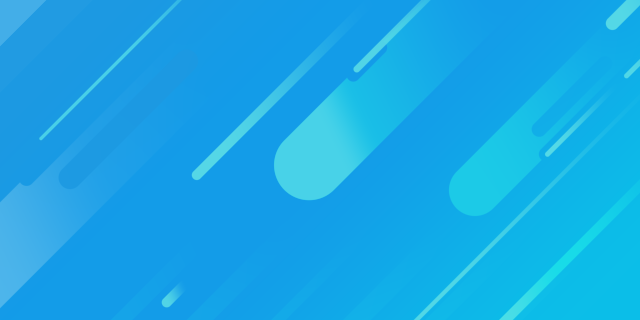
This background is drawn by a Shadertoy shader. Its source:

```glsl
// Diagonal rounded streaks of cyan light over a blue gradient.
#define DEEP vec3(0.075, 0.610, 0.910)
#define SHADE vec3(0.110, 0.600, 0.885)
#define TEAL vec3(0.045, 0.745, 0.910)
#define CYAN vec3(0.110, 0.795, 0.905)
#define BRIGHT vec3(0.290, 0.825, 0.910)
#define MINT vec3(0.360, 0.870, 0.900)
#define PALE vec3(0.370, 0.740, 0.925)
#define FADE_SKEW 0.35

const vec2 DIR = vec2(0.70710678);
const vec2 SIDE = vec2(-0.70710678, 0.70710678);

// Soft step whose width is one canvas pixel
float edge(float d) {
    float w = 0.75 / iResolution.y;
    return 1.0 - smoothstep(-w, w, d);
}

// Coverage of a rounded bar that rises to the right from its start
float pill(vec2 p, vec2 start, float len, float radius) {
    vec2 q = vec2(dot(p - start, DIR), dot(p - start, SIDE));
    q.x -= clamp(q.x, 0.0, len);
    return edge(length(q) - radius);
}

// Bar whose light holds until fade.x and is gone at fade.y
void streak(inout vec3 col, vec2 p, vec2 start, float radius,
            vec2 fade, vec3 tint, float opacity) {
    vec2 q = p - start;
    float t = dot(q, DIR) - FADE_SKEW * dot(q, SIDE);
    float light = 1.0 - smoothstep(fade.x, fade.y, t);
    col = mix(col, tint, opacity * light * pill(p, start, 4.0, radius));
}

// Gradient across the diagonal lanes, with flat steps in the upper left
vec3 background(vec2 p) {
    float lane = p.x + 1.0 - p.y;
    vec3 col = mix(SHADE, DEEP, smoothstep(0.3, 1.1, lane));
    col = mix(col, TEAL, smoothstep(1.45, 2.85, lane));
    col = mix(col, PALE, 0.07 * edge(lane - 0.29));
    col = mix(col, PALE, 0.55 * edge(lane - 0.145));
    return col;
}

void mainImage(out vec4 fragColor, in vec2 fragCoord) {
    vec2 p = fragCoord / iResolution.y;
    vec3 base = background(p);
    vec3 col = base;

    // Faint lanes rising from the lower edge
    for (int i = 0; i < 6; i++) {
        float k = float(i);
        vec2 start = vec2(0.32 + 0.245 * k, -0.06);
        float radius = 0.024 + 0.008 * sin(k * 2.4);
        streak(col, p, start, radius, vec2(0.0, 0.5), CYAN, 0.20);
    }

    // Wide pale band on the left with its recesses
    streak(col, p, vec2(-0.10, 0.102), 0.117, vec2(0.08, 0.62), PALE, 0.72);
    streak(col, p, vec2(-0.10, 0.102), 0.117, vec2(0.50, 1.05), PALE, 0.15);
    col = mix(col, base, pill(p, vec2(0.083, 0.443), 0.75, 0.024));
    col = mix(col, SHADE, 0.9 * pill(p, vec2(0.219, 0.445), 0.515, 0.036));
    col = mix(col, base, 0.8 * pill(p, vec2(0.655, 0.732), 0.20, 0.024));
    streak(col, p, vec2(0.128, 0.567), 0.0052, vec2(0.35, 0.90), BRIGHT, 0.95);

    // Long streak left of the centre
    streak(col, p, vec2(0.615, 0.453), 0.0156, vec2(0.08, 0.80), MINT, 0.90);

    // Large central bar, with a notch and a thin streak on its upper edge
    vec2 centre = vec2(0.966, 0.484);
    streak(col, p, centre, 0.1094, vec2(0.0, 0.85), CYAN, 0.90);
    streak(col, p, centre, 0.1094, vec2(0.10, 0.245), BRIGHT, 0.95);
    col = mix(col, base, pill(p, vec2(1.104, 0.766), 0.12, 0.021));
    streak(col, p, vec2(1.115, 0.784), 0.0104, vec2(0.06, 0.55), MINT, 0.85);

    // Right bar with its recess, notch and thin streak
    streak(col, p, vec2(1.484, 0.406), 0.081, vec2(0.02, 0.72), CYAN, 0.97);
    col = mix(col, base, 0.85 * pill(p, vec2(1.685, 0.596), 0.29, 0.0235));
    col = mix(col, base, pill(p, vec2(1.706, 0.518), 0.40, 0.022));
    streak(col, p, vec2(1.711, 0.518), 0.0078, vec2(0.02, 0.32), MINT, 0.90);

    // Short streaks at the upper right and lower left
    streak(col, p, vec2(1.914, 0.927), 0.0208, vec2(0.02, 0.40), MINT, 0.90);
    streak(col, p, vec2(1.958, 0.763), 0.0078, vec2(0.02, 0.20), MINT, 0.85);
    streak(col, p, vec2(0.521, 0.055), 0.0156, vec2(0.0, 0.085), MINT, 0.85);

    // Long lines at the lower right
    streak(col, p, vec2(1.292, -0.010), 0.0065, vec2(0.05, 1.15), MINT, 0.85);
    streak(col, p, vec2(1.571, -0.010), 0.0150, vec2(0.25, 0.80),
           vec3(0.10, 0.87, 0.91), 0.92);
    streak(col, p, vec2(1.571, -0.010), 0.0150, vec2(0.0, 0.26), MINT, 0.75);

    fragColor = vec4(col, 1.0);
}
```
